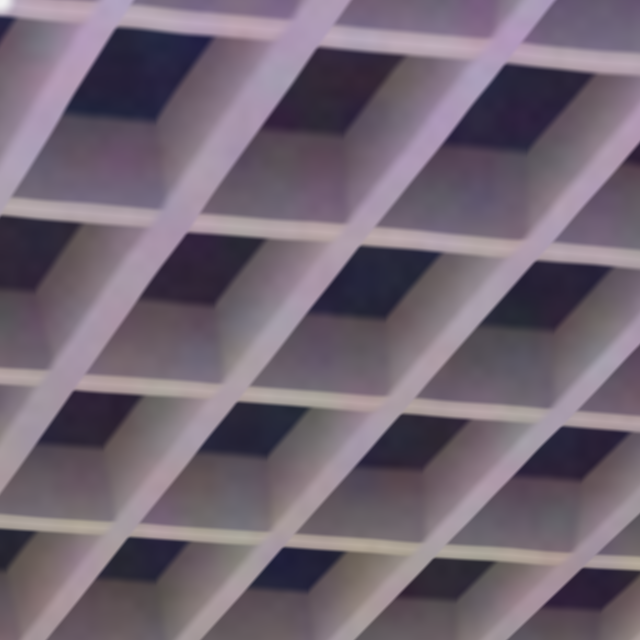
Write a three.js fragment shader that draws this pattern.

```glsl
// Underside of a coffered lattice ceiling seen in perspective: pale slanted bars
// cross level beams, and each cell shows two shaded walls around a dark recess.
// A homography maps the canvas to lattice units; walls are mitred by a max().
varying vec2 vUv;

// Rows of the lattice-to-canvas homography (canvas y measured downwards)
const vec3 ROW_X = vec3(0.3107, -0.1826, 0.4792);
const vec3 ROW_Y = vec3(0.0296, 0.3217, 0.0521);
const vec3 ROW_W = vec3(0.01105, 0.08457, 1.0);

// Half widths and softness, in lattice units
const float BAR_HALF = 0.074;
const float WIDE_BAR_EXTRA = 0.028;
const float BEAM_HALF = 0.054;
const float EDGE_SOFT = 0.018;
const float GLOW_SOFT = 0.055;

// Far corner of the recess in the upper and the lower rows
const vec2 RECESS_UPPER = vec2(0.56, 0.50);
const vec2 RECESS_LOWER = vec2(0.47, 0.37);

const vec3 BAR_COLOR = vec3(0.66, 0.62, 0.66);
const vec3 BEAM_COLOR = vec3(0.69, 0.65, 0.64);
const vec3 RECESS_BLUE = vec3(0.13, 0.14, 0.22);
const vec3 RECESS_PLUM = vec3(0.19, 0.15, 0.21);
const vec3 FRONT_DARK = vec3(0.32, 0.285, 0.315);
const vec3 FRONT_LIGHT = vec3(0.46, 0.42, 0.47);
const vec3 SIDE_DARK = vec3(0.36, 0.33, 0.34);
const vec3 SIDE_LIGHT = vec3(0.60, 0.56, 0.59);
const vec3 TINT_LOW = vec3(0.98, 0.96, 0.92);
const vec3 TINT_HIGH = vec3(1.03, 0.99, 1.10);
const float MOTTLE = 0.045;

float hash(vec2 p) {
  vec3 q = fract(vec3(p.xyx) * 0.1031);
  q += dot(q, q.yzx + 33.33);
  return fract((q.x + q.y) * q.z);
}

float noise(vec2 p) {
  vec2 i = floor(p), f = fract(p);
  f = f * f * (3.0 - 2.0 * f);
  return mix(mix(hash(i), hash(i + vec2(1.0, 0.0)), f.x),
             mix(hash(i + vec2(0.0, 1.0)), hash(i + 1.0), f.x), f.y);
}

// Inverse homography through the cofactors of its rows
vec2 toLattice(vec2 p) {
  vec3 h = cross(ROW_Y, ROW_W) * p.x + cross(ROW_W, ROW_X) * p.y + cross(ROW_X, ROW_Y);
  return h.xy / h.z;
}

vec3 cellColor(vec2 lattice) {
  vec2 id = floor(lattice), f = fract(lattice);
  float seed = hash(id + 17.0);
  vec2 corner = mix(RECESS_UPPER, RECESS_LOWER, clamp(lattice.y / 3.5, 0.0, 1.0));
  corner += 0.03 * (vec2(seed, hash(id + 41.0)) - 0.5);

  // Depth along each wall: 0 at the recess, 1 at the lattice face
  vec2 depth = (f - corner) / (vec2(1.0 - BAR_HALF, 1.0 - BEAM_HALF) - corner);
  vec2 lit = clamp(depth, 0.0, 1.0);
  vec3 front = mix(FRONT_DARK, FRONT_LIGHT, lit.y);
  front *= 0.94 + 0.12 * f.x;
  vec3 side = mix(SIDE_DARK, SIDE_LIGHT, pow(lit.x, 1.4));
  side *= 1.04 - 0.12 * f.y;
  vec3 wall = mix(front, side, smoothstep(-0.10, 0.10, depth.x - depth.y));
  wall *= 0.95 + 0.10 * seed;

  vec3 recess = mix(RECESS_BLUE, RECESS_PLUM, hash(id + 5.0));
  return mix(recess, wall, smoothstep(-0.07, 0.09, max(depth.x, depth.y)));
}

void main() {
  vec2 p = vec2(vUv.x, 1.0 - vUv.y);
  vec2 lattice = toLattice(p);
  lattice += 0.012 * (vec2(noise(p * 14.0), noise(p * 14.0 + 50.0)) - 0.5);
  vec2 line = floor(lattice + 0.5);
  vec2 offset = lattice - line;
  vec3 color = cellColor(lattice);

  // Level beams, warmer and brighter along the middle
  float beam = 1.0 - smoothstep(BEAM_HALF - EDGE_SOFT, BEAM_HALF + EDGE_SOFT, abs(offset.y));
  vec3 beamColor = BEAM_COLOR * (1.04 - 0.10 * abs(offset.y) / BEAM_HALF);
  color = mix(color, beamColor, beam);

  // Slanted bars in front: glowing left edge, crisp right edge, one wider bar
  float halfWidth = BAR_HALF + WIDE_BAR_EXTRA * (1.0 - step(0.5, abs(line.x)));
  float bar = smoothstep(-halfWidth - GLOW_SOFT, -halfWidth + GLOW_SOFT * 0.6, offset.x)
            * (1.0 - smoothstep(halfWidth - EDGE_SOFT, halfWidth + EDGE_SOFT, offset.x));
  vec3 barColor = BAR_COLOR * (1.0 + 0.05 * (hash(line.xx + 9.0) - 0.5));
  color = mix(color, barColor, bar);

  // Violet light above, warm shade below, and faint coloured mottling
  color *= mix(TINT_LOW, TINT_HIGH, vUv.y);
  vec3 mottle = vec3(noise(p * 16.0), noise(p * 16.0 + 23.0), noise(p * 16.0 + 71.0));
  color += MOTTLE * (mottle - 0.5) + 0.02 * (noise(p * 55.0) - 0.5);

  // Overexposed upper left corner
  color = mix(vec3(0.95), color, smoothstep(0.005, 0.03, length(p)));
  gl_FragColor = vec4(color, 1.0);
}
```
